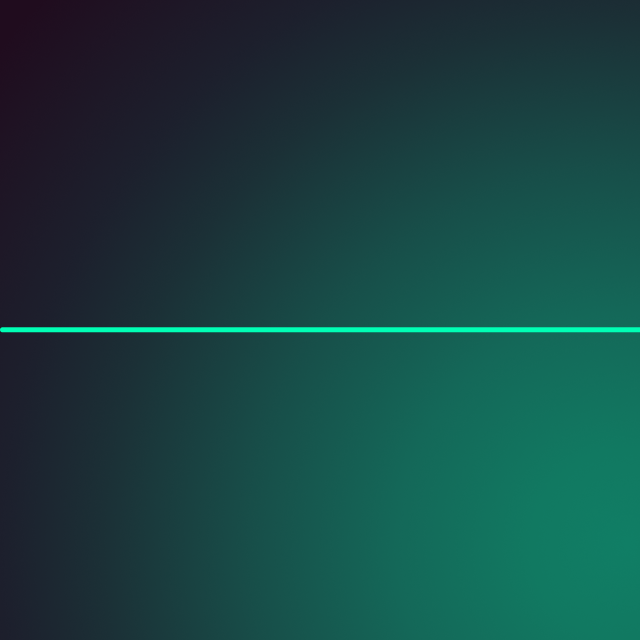
Write a three.js fragment shader that draws this background.

```glsl
#define GLOW_CENTER vec2(0.98, 0.15)
#define LINE_Y 0.4847
#define LINE_RADIUS 0.0039
#define EDGE_SOFTNESS 0.001
#define LINE_COLOR vec3(0.0, 1.0, 0.71)
#define DITHER 0.003

varying vec2 vUv;

float hash(vec2 p) {
  return fract(sin(dot(p, vec2(12.9898, 78.233))) * 43758.5453);
}

float ramp(float start, float end, float x) {
  return clamp((x - start) / (end - start), 0.0, 1.0);
}

// Radial falloff from emerald through slate to dark plum
vec3 glowColor(float d) {
  vec3 color = vec3(0.063, 0.494, 0.396);
  color = mix(color, vec3(0.067, 0.474, 0.381), ramp(0.00, 0.15, d));
  color = mix(color, vec3(0.078, 0.408, 0.347), ramp(0.15, 0.36, d));
  color = mix(color, vec3(0.092, 0.306, 0.286), ramp(0.36, 0.59, d));
  color = mix(color, vec3(0.107, 0.188, 0.212), ramp(0.59, 0.82, d));
  color = mix(color, vec3(0.112, 0.125, 0.176), ramp(0.82, 0.97, d));
  return mix(color, vec3(0.125, 0.047, 0.118), ramp(0.97, 1.25, d));
}

float segmentDistance(vec2 p, vec2 a, vec2 b) {
  vec2 ab = b - a;
  float t = clamp(dot(p - a, ab) / dot(ab, ab), 0.0, 1.0);
  return length(p - a - ab * t);
}

void main() {
  vec3 color = glowColor(distance(vUv, GLOW_CENTER));

  // Faint dither against banding
  color += (hash(vUv) - 0.5) * DITHER;

  // Bright line with a round left cap, running off the right edge
  vec2 lineStart = vec2(LINE_RADIUS, LINE_Y);
  vec2 lineEnd = vec2(1.0 + LINE_RADIUS, LINE_Y);
  float edge = segmentDistance(vUv, lineStart, lineEnd) - LINE_RADIUS;
  float lineMask = 1.0 - smoothstep(-EDGE_SOFTNESS, EDGE_SOFTNESS, edge);
  color = mix(color, LINE_COLOR, lineMask);

  gl_FragColor = vec4(color, 1.0);
}
```
